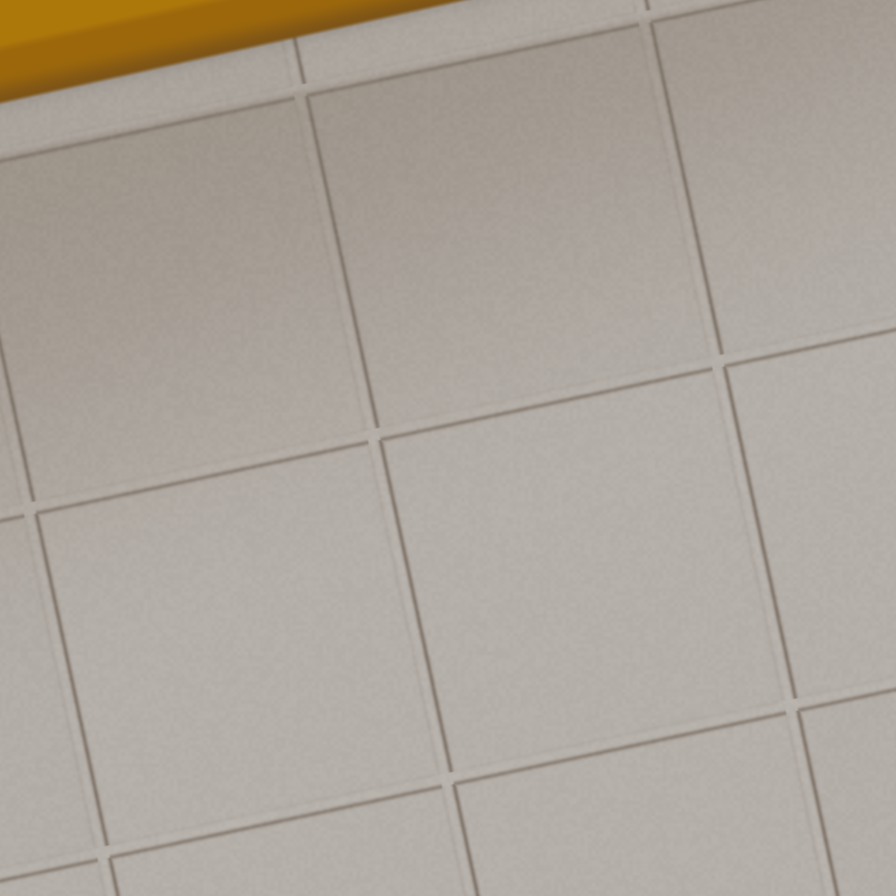
Reproduce this pattern procedurally as a WebGL 1 fragment shader.

```glsl
precision highp float;

// Pale square wall tiles on a tilted grid, under a yellow band at the top left.
// Each joint is a light strip with a dark groove on one side and a faint one on
// the other; a slanted shadow, slight tile tints and fine grain vary the surface.

uniform vec2 u_resolution;

#define TILE_PERIOD 0.3928
#define GRID_CORNER vec2(0.4245, 0.5091)
#define GRID_AXIS vec2(0.978, 0.209)
#define JOINT_WIDTH 0.0135
#define GROOVE_RADIUS 0.0028
#define BAND_EDGE 0.459
#define GRAIN_SCALE 240.0
#define GRAIN_AMOUNT 0.022
#define TILE_VARIATION 0.008
#define LIT_COLOR vec3(0.705, 0.683, 0.660)
#define SHADE_COLOR vec3(0.615, 0.580, 0.540)
#define GROOVE_COLOR vec3(0.500, 0.455, 0.410)

float hash(vec2 p) {
  vec3 q = fract(vec3(p.xyx) * 0.1031);
  q += dot(q, q.yzx + 33.33);
  return fract((q.x + q.y) * q.z);
}

float valueNoise(vec2 p) {
  vec2 cell = floor(p);
  vec2 f = fract(p);
  f = f * f * (3.0 - 2.0 * f);
  float low = mix(hash(cell), hash(cell + vec2(1.0, 0.0)), f.x);
  float high = mix(hash(cell + vec2(0.0, 1.0)), hash(cell + 1.0), f.x);
  return mix(low, high, f.y);
}

// Soft line profile around zero distance.
float groove(float dist, float radius) {
  return exp(-dist * dist / (radius * radius));
}

// Soft-edged interval from a to b.
float span(float x, float a, float b, float soft) {
  return smoothstep(a - soft, a + soft, x) * (1.0 - smoothstep(b - soft, b + soft, x));
}

vec3 wallLight(vec2 uv, float row) {
  float shadow = smoothstep(0.18, 0.85, uv.y - 0.4 * uv.x);
  // The narrow course below the band catches more light.
  float ledge = smoothstep(TILE_PERIOD, TILE_PERIOD + JOINT_WIDTH, row);
  shadow *= 1.0 - 0.65 * ledge;
  return mix(LIT_COLOR, SHADE_COLOR, shadow);
}

vec3 bandColor(float height) {
  vec3 color = mix(vec3(0.49, 0.33, 0.09), vec3(0.61, 0.405, 0.045),
                   smoothstep(0.0, 0.032, height));
  return mix(color, vec3(0.68, 0.47, 0.04), smoothstep(0.054, 0.066, height));
}

void main() {
  float side = min(u_resolution.x, u_resolution.y);
  vec2 uv = gl_FragCoord.xy / side;
  float pixel = 1.0 / side;

  // Grid coordinates: zero lies on the dark grooves.
  vec2 d = uv - GRID_CORNER;
  vec2 grid = vec2(dot(d, GRID_AXIS), dot(d, vec2(-GRID_AXIS.y, GRID_AXIS.x)));
  vec2 cell = grid / TILE_PERIOD;
  vec2 edge = (fract(cell + 0.5) - 0.5) * TILE_PERIOD;

  // Tile surface
  vec3 color = wallLight(uv, grid.y);
  color += TILE_VARIATION * (hash(floor(cell) + 17.0) - 0.5);

  // Joint strips, slightly lighter than the tiles
  float soft = max(0.0015, pixel);
  float stripX = span(edge.x, -JOINT_WIDTH, 0.0, soft);
  float stripY = span(edge.y, 0.0, JOINT_WIDTH, soft);
  color += 0.012 * max(stripX, stripY);

  // Grooves break off where the strips cross
  float radius = max(GROOVE_RADIUS, pixel);
  float columnLine = groove(edge.x, radius) + 0.14 * groove(edge.x + JOINT_WIDTH, radius);
  float rowLine = groove(edge.y, radius) + 0.10 * groove(edge.y - JOINT_WIDTH, radius);
  float dark = max(0.88 * columnLine * (1.0 - stripY), 0.72 * rowLine * (1.0 - stripX));
  color = mix(color, GROOVE_COLOR, dark);

  // Fine grain
  color += GRAIN_AMOUNT * (valueNoise(uv * GRAIN_SCALE) - 0.5);

  // Yellow band with a thin contact shadow
  float height = grid.y - BAND_EDGE - 0.008 * grid.x;
  color *= 1.0 - 0.10 * exp(-max(-height, 0.0) / 0.008);
  color = mix(color, bandColor(height), smoothstep(-0.002 - pixel, 0.002 + pixel, height));

  gl_FragColor = vec4(color, 1.0);
}
```
